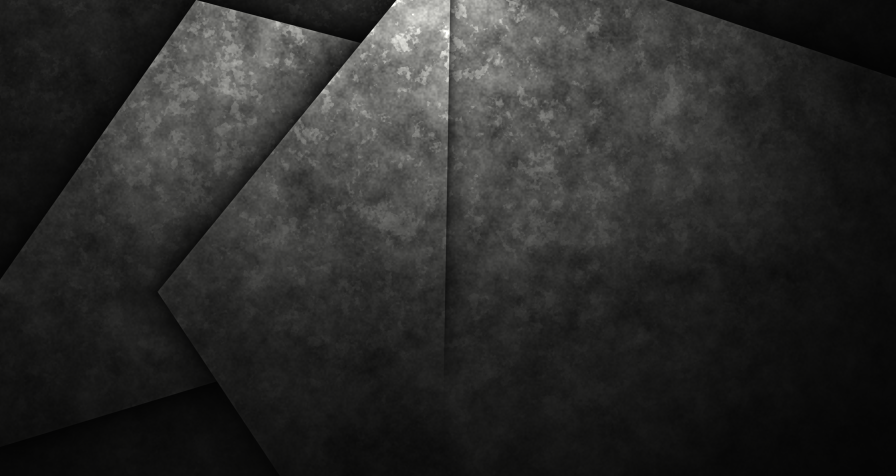
Reproduce this background procedurally as a Shadertoy shader.

```glsl
const vec3 STEEL = vec3(1.0, 1.0, 0.975);
const vec2 LAMP = vec2(0.93, 1.02);

float hash(vec2 cell) {
    vec3 q = fract(cell.xyx * vec3(0.1031, 0.1030, 0.0973));
    q += dot(q, q.yzx + 33.33);
    return fract((q.x + q.y) * q.z);
}

float valueNoise(vec2 p) {
    vec2 cell = floor(p);
    vec2 f = fract(p);
    f = f * f * (3.0 - 2.0 * f);
    float low = mix(hash(cell), hash(cell + vec2(1, 0)), f.x);
    float high = mix(hash(cell + vec2(0, 1)), hash(cell + vec2(1, 1)), f.x);
    return mix(low, high, f.y);
}

float fbm(vec2 p, int octaves, float gain) {
    float sum = 0.0, weight = 1.0, total = 0.0;
    for (int i = 0; i < octaves; i++) {
        sum += weight * valueNoise(p);
        total += weight;
        weight *= gain;
        p = mat2(1.6, 1.2, -1.2, 1.6) * p + 17.3;
    }
    return sum / total;
}

// Signed distance to the line a-b, positive on its left
float side(vec2 p, vec2 a, vec2 b) {
    vec2 d = normalize(b - a);
    return dot(p - a, vec2(-d.y, d.x));
}

float leftSheet(vec2 p) {
    float rim = side(p, vec2(0.412, 1.0), vec2(0.0, 0.412));
    float top = side(p, vec2(0.760, 0.909), vec2(0.412, 1.0));
    float base = side(p, vec2(0.0, 0.061), vec2(0.456, 0.199));
    return min(rim, min(top, base));
}

float frontSheet(vec2 p) {
    float rim = side(p, vec2(0.833, 1.0), vec2(0.331, 0.387));
    float base = side(p, vec2(0.331, 0.387), vec2(0.588, 0.0));
    float top = side(p, vec2(1.882, 0.836), vec2(1.397, 1.0));
    return min(top, min(rim, base));
}

// Lamp falloff, stretched toward the left
float lampLight(vec2 p) {
    vec2 d = p - LAMP;
    d.x *= d.x < 0.0 ? 0.55 : 1.0;
    float r = length(d);
    return 0.64 * exp(-1.4 * r - r * r);
}

// Worn metal: broad stains, mottling, grain and pale flecks
float wornMetal(vec2 p, float light) {
    float stains = fbm(p * 5.0, 5, 0.65) - 0.5;
    float mottle = fbm(p * 24.0 + 41.0, 4, 0.8) - 0.5;
    float grain = valueNoise(p * 240.0) - 0.5;
    float flecks = smoothstep(0.56, 0.70, fbm(p * 32.0 + 9.0, 4, 0.75) + 0.25 * stains);
    float tone = 1.0 + 0.95 * stains + 0.75 * mottle + 0.18 * grain;
    return max(tone, 0.2) + flecks * (0.12 + 0.5 * light);
}

// Darkening cast outward by a sheet
float castShadow(float dist, float width, float strength) {
    return 1.0 - strength * exp(-max(-dist, 0.0) / width);
}

// Lay a sheet with a thin lit rim over the layer below
float layer(float below, float tone, float dist, float pixel) {
    float rim = 1.0 + 0.2 * exp(-abs(dist) / 0.003);
    return mix(below, tone * rim, smoothstep(-pixel, pixel, dist));
}

void mainImage(out vec4 fragColor, in vec2 fragCoord) {
    vec2 p = fragCoord / iResolution.y;
    float pixel = 0.75 / iResolution.y;
    float light = lampLight(p);
    float leftDist = leftSheet(p);
    float frontDist = frontSheet(p);

    // Back wall
    float shade = light * mix(0.95, 0.45, smoothstep(0.1, 0.5, p.y));
    shade *= wornMetal(p + 3.7, light);
    shade *= castShadow(leftDist, 0.06, 0.85) * castShadow(frontDist, 0.06, 0.75);

    // Left sheet
    float leftTone = light * wornMetal(p + 8.1, light) * castShadow(frontDist, 0.045, 0.8);
    shade = layer(shade, leftTone, leftDist, pixel);

    // Front sheet with its vertical fold
    float fold = side(p, vec2(0.931, 0.13), vec2(0.946, 1.0));
    float foldFade = smoothstep(0.12, 0.4, p.y);
    float foldSide = smoothstep(pixel, -pixel, fold);
    float foldShade = 1.0 - 0.62 * foldFade * foldSide * exp(-max(-fold, 0.0) / 0.018);
    float foldGlow = 1.0 + 0.12 * foldFade * (1.0 - foldSide) * exp(-max(fold, 0.0) / 0.06);
    float frontTone = light * wornMetal(p, light) * foldShade * foldGlow;
    shade = layer(shade, frontTone, frontDist, pixel);

    fragColor = vec4(clamp(STEEL * shade + 0.008, 0.0, 1.0), 1.0);
}
```
